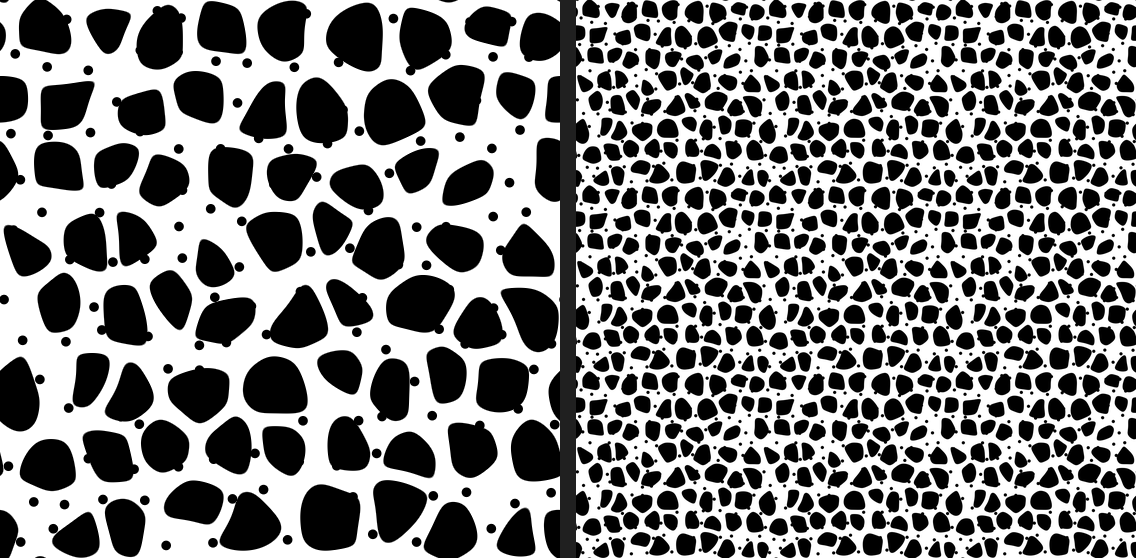
Left, the tile; right, the same tile 3 across and 3 down.
A Shadertoy shader for this pattern:

```glsl
#define BLOB_GRID vec2(9.0, 8.0)
#define DOT_GRID vec2(14.0, 14.0)
#define BLOB_JITTER 0.62
#define DOT_JITTER 0.55
#define BLOB_SIZE 0.054
#define SIZE_SPREAD 0.38
#define MAX_STRETCH 1.5
#define HALF_GAP 0.010
#define SHARPNESS 135.0
#define DOT_RADIUS 0.0086
#define WARP 0.0035
#define SIDES 5

const float TAU = 6.2831853;
const vec3 INK = vec3(0.0);
const vec3 PAPER = vec3(1.0);

vec2 hash2(vec2 p, float seed) {
    vec3 q = fract(vec3(p.xyx + seed * 7.31) * vec3(0.1031, 0.1030, 0.0973));
    q += dot(q, q.yzx + 33.33);
    return fract((q.xx + q.yz) * q.zy);
}

// Jittered, row-staggered point of a cell; the hash wraps at the canvas edge
vec2 scatter(vec2 cell, vec2 grid, float jitter, float seed) {
    vec2 offset = jitter * (hash2(mod(cell, grid), seed) - 0.5);
    offset.x += 0.5 * mod(cell.y, 2.0) - 0.25;
    return (cell + 0.5 + offset) / grid;
}

// Rounded random polygon, kept apart from its neighbours by cell borders
float blobDistance(vec2 p) {
    vec2 base = floor(p * BLOB_GRID);
    vec2 center = vec2(0.0), id = base;
    float nearest = 1e3;
    for (int y = -2; y <= 2; y++)
    for (int x = -2; x <= 2; x++) {
        vec2 cell = base + vec2(x, y);
        vec2 site = scatter(cell, BLOB_GRID, BLOB_JITTER, 1.0);
        float d = distance(p, site);
        if (d < nearest) { nearest = d; center = site; id = cell; }
    }

    // Soft maximum of the half-planes rounds every corner
    float sum = 0.0;
    for (int y = -2; y <= 2; y++)
    for (int x = -2; x <= 2; x++) {
        vec2 cell = base + vec2(x, y);
        if (cell == id) continue;
        vec2 site = scatter(cell, BLOB_GRID, BLOB_JITTER, 1.0);
        float border = dot(p - 0.5 * (site + center), normalize(site - center));
        sum += exp(SHARPNESS * (border + HALF_GAP));
    }

    id = mod(id, BLOB_GRID);
    vec2 trait = hash2(id, 2.0);
    float stretch = mix(1.0, MAX_STRETCH, trait.y);
    float tilt = TAU * trait.x;
    for (int i = 0; i < SIDES; i++) {
        vec2 rnd = hash2(id, 3.0 + float(i)) - 0.5;
        float angle = TAU * (float(i) + 0.7 * rnd.x) / float(SIDES);
        float reach = length(vec2(stretch * cos(angle), sin(angle) / stretch));
        reach *= BLOB_SIZE * (1.0 + 2.0 * SIZE_SPREAD * rnd.y);
        vec2 normal = vec2(cos(angle + tilt), sin(angle + tilt));
        sum += exp(SHARPNESS * (dot(p - center, normal) - reach));
    }
    return log(sum) / SHARPNESS;
}

float dotDistance(vec2 p) {
    vec2 base = floor(p * DOT_GRID);
    float d = 1e3;
    for (int y = -1; y <= 1; y++)
    for (int x = -1; x <= 1; x++) {
        vec2 site = scatter(base + vec2(x, y), DOT_GRID, DOT_JITTER, 11.0);
        d = min(d, distance(p, site) - DOT_RADIUS);
    }
    return d;
}

void mainImage(out vec4 fragColor, in vec2 fragCoord) {
    vec2 uv = fragCoord / iResolution.xy;

    // Whole-period waves bend the straight sides a little
    vec2 bent = uv + WARP * sin(TAU * (vec2(7.0, 6.0) * uv.yx + vec2(3.0, -4.0) * uv));

    float d = min(blobDistance(bent), dotDistance(uv));
    float pixel = 1.0 / min(iResolution.x, iResolution.y);
    fragColor = vec4(mix(INK, PAPER, clamp(d / pixel + 0.5, 0.0, 1.0)), 1.0);
}
```
